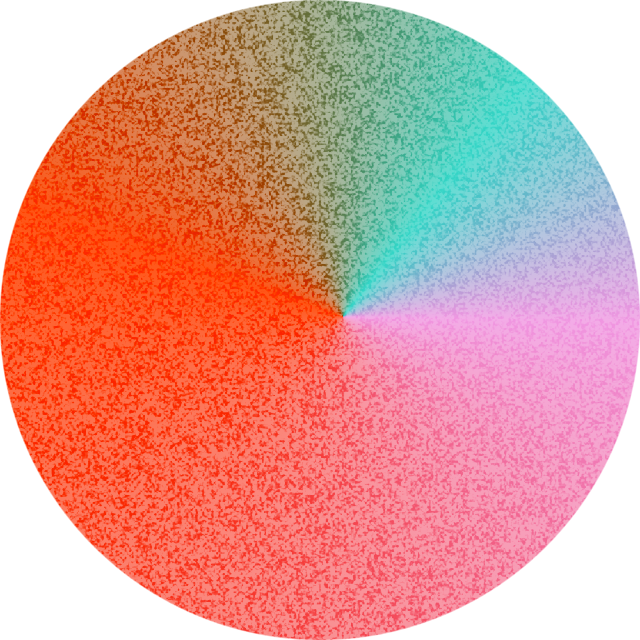
Reproduce this background procedurally as a Shadertoy shader.

```glsl
// A grainy conic gradient of orange, turquoise and pink inside a white-framed disc.

const float TAU = 6.2831853;

const vec3 PAPER = vec3(1.0);
const vec3 ORANGE = vec3(1.0, 0.285, 0.02);
const vec3 TURQUOISE = vec3(0.32, 0.86, 0.81);
const vec3 PINK = vec3(0.95, 0.65, 0.9);

// Stop positions, in turns counter-clockwise from the right
const float TURQUOISE_TURN = 0.148;
const float ORANGE_TURN = 0.45;

float hash(vec2 p) {
    vec3 q = fract(vec3(p.xyx) * 0.1031);
    q += dot(q, q.yzx + 33.33);
    return fract((q.x + q.y) * q.z);
}

float valueNoise(vec2 p) {
    vec2 cell = floor(p);
    vec2 f = fract(p);
    f = f * f * (3.0 - 2.0 * f);
    float bottom = mix(hash(cell), hash(cell + vec2(1.0, 0.0)), f.x);
    float top = mix(hash(cell + vec2(0.0, 1.0)), hash(cell + vec2(1.0)), f.x);
    return mix(bottom, top, f.y);
}

// Sparse speckle in 0..1, built from two octaves
float grain(vec2 uv, float frequency) {
    float coarse = valueNoise(uv * frequency);
    float fine = valueNoise(uv * frequency * 1.6 + 37.0);
    return smoothstep(0.36, 0.82, mix(coarse, fine, 0.35));
}

// Colour in rgb; in w, the grain strength, greatest midway between two stops
vec4 conicGradient(float turn) {
    vec3 from = PINK;
    vec3 to = TURQUOISE;
    float t = turn / TURQUOISE_TURN;
    float peak = 0.45;
    if (turn > ORANGE_TURN) {
        from = ORANGE;
        to = PINK;
        t = (turn - ORANGE_TURN) / (1.0 - ORANGE_TURN);
        peak = 0.6;
    } else if (turn > TURQUOISE_TURN) {
        from = TURQUOISE;
        to = ORANGE;
        t = (turn - TURQUOISE_TURN) / (ORANGE_TURN - TURQUOISE_TURN);
        peak = 0.72;
    }
    return vec4(mix(from, to, t), mix(0.24, peak, 4.0 * t * (1.0 - t)));
}

// Deepens a colour by scaling its distance from white
vec3 burn(vec3 colour, float amount) {
    return clamp(1.0 - (1.0 - colour) * (1.0 + amount), 0.0, 1.0);
}

void mainImage(out vec4 fragColor, in vec2 fragCoord) {
    float size = min(iResolution.x, iResolution.y);
    vec2 uv = (fragCoord - 0.5 * iResolution.xy) / size + 0.5;

    // Angular sweep around a slightly off-centre apex
    vec2 ray = uv - vec2(0.536, 0.505);
    float turn = fract(atan(ray.y, ray.x) / TAU + 0.003);
    vec4 sweep = conicGradient(turn);

    // Dark specks over a slightly lifted base
    float speckle = grain(uv, 280.0) - 0.27;
    vec3 colour = burn(sweep.rgb, sweep.w * speckle);

    // Disc mask with a one-pixel soft edge
    float edge = length(uv - 0.5) - 0.5;
    float pixel = 1.0 / size;
    float inside = 1.0 - smoothstep(-pixel, pixel, edge);
    fragColor = vec4(mix(PAPER, colour, inside), 1.0);
}
```
